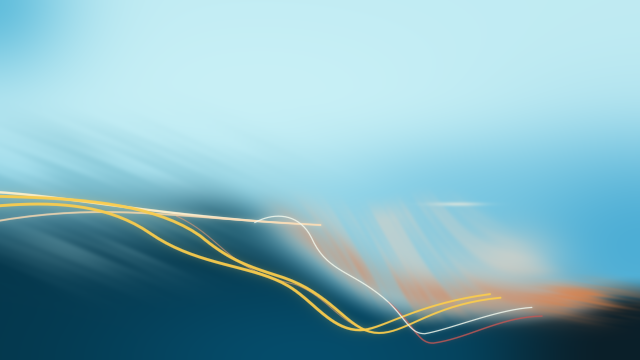
Write a WebGL 2 fragment shader that draws this background.

```glsl
#version 300 es
precision highp float;
// Long-exposure light trails under a pale blue sky, above dark teal ground.
// Soft gradients form the sky and ground, layered sines form streaked veils,
// and chains of cubic curves form the glowing trails.
uniform vec2 u_resolution;
out vec4 fragColor;

float blob(vec2 p, vec2 center, vec2 radius) {
  vec2 q = (p - center) / radius;
  return exp(-dot(q, q));
}

// Fine streaks in 0..1: x runs along the streak, y across it.
float streaks(vec2 q) {
  float sum = 0.0, amp = 0.5, freq = 19.0;
  for (int i = 0; i < 5; i++) {
    sum += amp * sin(freq * q.y + 2.2 * sin(q.x * 5.0 + float(i) * 2.4) + float(i) * 1.7);
    freq *= 1.83;
    amp *= 0.66;
  }
  return smoothstep(-1.0, 1.0, sum);
}

// Distance to a cubic curve, sampled as short segments.
float curve(vec2 p, vec2 a, vec2 b, vec2 c, vec2 d) {
  float best = 1e3;
  vec2 last = a;
  for (int i = 1; i <= 18; i++) {
    float t = float(i) / 18.0, s = 1.0 - t;
    vec2 next = s * s * s * a + 3.0 * s * t * (s * b + t * c) + t * t * t * d;
    vec2 e = next - last, r = p - last;
    r -= e * clamp(dot(r, e) / dot(e, e), 0.0, 1.0);
    best = min(best, dot(r, r));
    last = next;
  }
  return sqrt(best);
}

// Blend a trail with a smooth edge and a faint halo.
vec3 trail(vec3 base, float dist, float halfWidth, vec3 tint, float alpha) {
  float aa = 0.8 / u_resolution.y;
  float core = 1.0 - smoothstep(halfWidth - aa, halfWidth + aa, dist);
  float halo = 0.18 * exp(-dist / (halfWidth * 2.5));
  return mix(base, tint, alpha * max(core, halo));
}

vec3 sky(vec2 p) {
  vec3 c = mix(vec3(0.50, 0.80, 0.89), vec3(0.75, 0.92, 0.95), smoothstep(0.33, 0.76, p.y));
  c = mix(c, vec3(0.80, 0.95, 0.97), 0.65 * blob(p, vec2(0.72, 0.72), vec2(0.65, 0.28)));
  c = mix(c, vec3(0.25, 0.68, 0.83), 0.75 * blob(p, vec2(-0.04, 1.0), vec2(0.24, 0.22)));
  c = mix(c, vec3(0.25, 0.65, 0.82), 0.8 * blob(p, vec2(1.78, 0.32), vec2(0.42, 0.30)));
  return mix(c, vec3(0.42, 0.75, 0.87), 0.4 * blob(p, vec2(1.25, 0.48), vec2(0.30, 0.12)));
}

vec3 ground(vec2 p) {
  vec3 c = mix(vec3(0.015, 0.21, 0.29), vec3(0.02, 0.30, 0.42), blob(p, vec2(0.85, 0.0), vec2(0.6, 0.25)));
  return mix(c, vec3(0.04, 0.12, 0.16), smoothstep(1.25, 1.7, p.x));
}

vec3 veils(vec3 c, vec2 p) {
  float slant = streaks(vec2(p.x, p.y + 0.42 * p.x));
  float fan = streaks(vec2(p.y, 0.75 * p.y + 0.6 * p.x + 0.12 * sin(p.x * 6.0)));
  // Pale wisps on the left, with a dark gap beside them.
  c = mix(c, vec3(0.04, 0.29, 0.37), 0.55 * blob(p, vec2(0.60, 0.38), vec2(0.17, 0.07)));
  c = mix(c, vec3(0.52, 0.72, 0.76), (0.1 + 0.5 * slant) * blob(p, vec2(0.32, 0.34), vec2(0.28, 0.10)));
  c = mix(c, vec3(0.30, 0.62, 0.70), 0.35 * slant * blob(p, vec2(0.22, 0.53), vec2(0.45, 0.11)));
  // Beige curtain between a falling ridge and the warm lower band.
  float ridge = 0.46 - 0.27 * smoothstep(1.27, 1.67, p.x) + 0.015 * sin(p.x * 17.0);
  float band = 0.15 + 0.25 * (1.0 - smoothstep(0.65, 1.2, p.x));
  float curtain = smoothstep(band - 0.06, band + 0.06, p.y) * (1.0 - smoothstep(ridge - 0.07, ridge + 0.02, p.y));
  curtain *= smoothstep(0.68, 0.95, p.x) * (1.0 - smoothstep(1.55, 1.72, p.x));
  c = mix(c, vec3(0.82, 0.82, 0.79), curtain * (0.15 + 0.55 * fan));
  c = mix(c, vec3(0.87, 0.83, 0.78), 0.65 * blob(p, vec2(1.42, 0.28), vec2(0.13, 0.085)));
  float warm = exp(-pow((p.y - band - 0.025) / 0.055, 2.0));
  warm *= smoothstep(0.68, 0.95, p.x) * (1.0 - smoothstep(1.55, 1.75, p.x));
  c = mix(c, vec3(0.80, 0.56, 0.43), warm * (0.35 + 0.5 * fan));
  // Rust-coloured glints above the right corner.
  float rust = streaks(vec2(p.x * 2.0, p.y * 2.5 + 0.4 * p.x));
  c = mix(c, vec3(0.88, 0.49, 0.25), 0.85 * rust * blob(p, vec2(1.63, 0.165), vec2(0.14, 0.045)));
  return mix(c, vec3(0.93, 0.92, 0.87), 0.6 * blob(p, vec2(1.27, 0.433), vec2(0.07, 0.006)));
}

vec3 trails(vec3 c, vec2 p) {
  vec3 gold = vec3(0.98, 0.80, 0.30), cream = vec3(1.0, 0.95, 0.83);
  vec3 rose = vec3(0.76, 0.34, 0.33);
  // Rose lines.
  float d = min(curve(p, vec2(0.49, 0.40), vec2(0.62, 0.34), vec2(0.63, 0.25), vec2(0.82, 0.21)),
                curve(p, vec2(0.82, 0.21), vec2(0.90, 0.18), vec2(0.93, 0.12), vec2(1.0, 0.09)));
  c = trail(c, d, 0.0016, vec3(0.83, 0.58, 0.47), 0.7);
  d = min(curve(p, vec2(1.08, 0.16), vec2(1.15, 0.10), vec2(1.16, 0.045), vec2(1.204, 0.047)),
          curve(p, vec2(1.204, 0.047), vec2(1.30, 0.06), vec2(1.39, 0.12), vec2(1.505, 0.122)));
  c = trail(c, d, 0.0022, rose, 0.85);
  // Cream sweeps that meet in a point.
  float taper = 0.0035 * (1.0 - 0.5 * smoothstep(0.6, 0.89, p.x));
  d = curve(p, vec2(-0.02, 0.467), vec2(0.20, 0.455), vec2(0.46, 0.395), vec2(0.89, 0.375));
  c = trail(c, d, taper, cream, 0.95);
  d = curve(p, vec2(-0.02, 0.384), vec2(0.30, 0.44), vec2(0.48, 0.395), vec2(0.89, 0.375));
  c = trail(c, d, 0.0028, vec3(0.97, 0.85, 0.70), 0.85);
  // Two gold waves.
  d = min(curve(p, vec2(-0.02, 0.427), vec2(0.13, 0.44), vec2(0.29, 0.44), vec2(0.417, 0.352)),
          curve(p, vec2(0.417, 0.352), vec2(0.55, 0.26), vec2(0.70, 0.265), vec2(0.80, 0.206)));
  d = min(d, curve(p, vec2(0.80, 0.206), vec2(0.87, 0.165), vec2(0.92, 0.083), vec2(1.0, 0.083)));
  d = min(d, curve(p, vec2(1.0, 0.083), vec2(1.06, 0.083), vec2(1.15, 0.155), vec2(1.361, 0.183)));
  c = trail(c, d, mix(0.0042, 0.0028, smoothstep(0.9, 1.1, p.x)), gold, 0.95);
  d = min(curve(p, vec2(-0.02, 0.455), vec2(0.20, 0.45), vec2(0.42, 0.44), vec2(0.556, 0.345)),
          curve(p, vec2(0.556, 0.345), vec2(0.64, 0.275), vec2(0.69, 0.26), vec2(0.787, 0.229)));
  d = min(d, curve(p, vec2(0.787, 0.229), vec2(0.93, 0.18), vec2(0.97, 0.075), vec2(1.053, 0.075)));
  d = min(d, curve(p, vec2(1.053, 0.075), vec2(1.13, 0.075), vec2(1.20, 0.155), vec2(1.39, 0.173)));
  c = trail(c, d, mix(0.0042, 0.0028, smoothstep(0.9, 1.1, p.x)), gold, 0.95);
  // Thin white loop.
  d = min(curve(p, vec2(0.708, 0.382), vec2(0.76, 0.41), vec2(0.83, 0.41), vec2(0.865, 0.34)),
          curve(p, vec2(0.865, 0.34), vec2(0.91, 0.24), vec2(0.98, 0.25), vec2(1.08, 0.16)));
  d = min(d, curve(p, vec2(1.08, 0.16), vec2(1.13, 0.11), vec2(1.14, 0.073), vec2(1.18, 0.073)));
  d = min(d, curve(p, vec2(1.18, 0.073), vec2(1.25, 0.085), vec2(1.38, 0.14), vec2(1.477, 0.146)));
  return trail(c, d, 0.0018, vec3(0.94, 0.97, 0.93), 0.9);
}

void main() {
  vec2 p = gl_FragCoord.xy / u_resolution.y;
  p.x *= 1.7778 * u_resolution.y / u_resolution.x;
  float horizon = 0.40 - 0.27 * smoothstep(0.55, 1.15, p.x) + 0.06 * smoothstep(1.4, 1.78, p.x);
  float softness = mix(0.14, 0.05, smoothstep(0.5, 1.1, p.x));
  vec3 color = mix(ground(p), sky(p), smoothstep(horizon - softness, horizon + softness, p.y));
  fragColor = vec4(trails(veils(color, p), p), 1.0);
}
```
